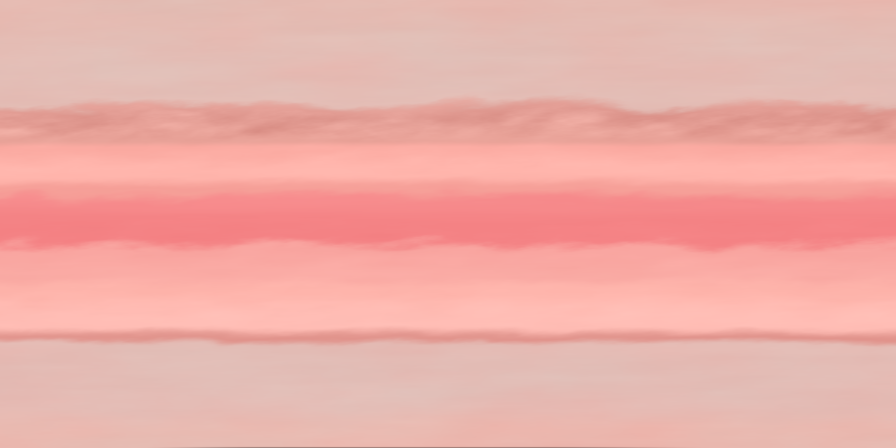
Reproduce this texture procedurally as a Shadertoy shader.

```glsl
// Soft horizontal cloud bands in pink, salmon and coral, like a gas giant's map.
// A chain of smooth steps stacks the band colours from top to bottom, while
// stretched, slanted fractal noise ruffles each border and adds faint streaks.

float hash(vec2 p) {
    p = fract(p * vec2(0.1031, 0.1137));
    p += dot(p, p.yx + 33.33);
    return fract((p.x + p.y) * p.x * 17.3);
}

float noise(vec2 p) {
    vec2 i = floor(p), f = fract(p);
    f = f * f * (3.0 - 2.0 * f);
    return mix(mix(hash(i), hash(i + vec2(1, 0)), f.x),
               mix(hash(i + vec2(0, 1)), hash(i + vec2(1, 1)), f.x), f.y);
}

// Fractal noise centred on zero
float fbm(vec2 p) {
    float sum = 0.0, amp = 0.5;
    for (int i = 0; i < 5; i++) {
        sum += amp * (noise(p) - 0.5);
        p = p * 2.03 + vec2(17.1, 9.2);
        amp *= 0.5;
    }
    return sum;
}

// Lays the next band below a border at the given depth
void band(inout vec3 col, float depth, float border, float soft, vec3 next) {
    col = mix(col, next, smoothstep(border - soft, border + soft, depth));
}

void mainImage(out vec4 fragColor, in vec2 fragCoord) {
    vec2 p = fragCoord / iResolution.y;
    float depth = 1.0 - p.y;

    // Wisps lean to the right as they rise
    vec2 slant = vec2(p.x - 1.3 * p.y, p.y);
    float wisp = fbm(slant * vec2(9.0, 34.0) + 40.0);
    float swell = fbm(vec2(p.x * 3.0 + 5.0, p.y * 5.0));
    float streak = fbm(vec2(p.x * 2.5, p.y * 45.0) + 80.0);
    float ruffle = 0.045 * wisp + 0.012 * swell;

    // Broad rise and dip of the upper cloud border
    float crest = 0.012 * exp(-pow((p.x - 0.88) / 0.12, 2.0))
                - 0.012 * exp(-pow((p.x - 1.2) / 0.16, 2.0));
    float top = depth + 1.2 * ruffle - crest;
    float mid = depth + 0.55 * ruffle;
    float low = depth + 0.45 * ruffle;

    // Pale northern haze and the dusky belt
    vec3 col = vec3(0.90, 0.725, 0.69);
    band(col, depth + 0.04 * swell, 0.08, 0.08, vec3(0.892, 0.74, 0.71));
    band(col, top, 0.236, 0.014, vec3(0.882, 0.605, 0.57));
    band(col, top, 0.283, 0.034, vec3(0.915, 0.64, 0.60));

    // Bright salmon zone, then the coral equator
    band(col, depth + 0.1 * ruffle, 0.322, 0.008, vec3(0.985, 0.67, 0.635));
    band(col, mid, 0.352, 0.026, vec3(1.0, 0.71, 0.675));
    band(col, mid, 0.405, 0.014, vec3(0.965, 0.63, 0.60));
    band(col, depth + ruffle, 0.437, 0.018, vec3(0.965, 0.54, 0.545));
    band(col, mid, 0.475, 0.022, vec3(0.958, 0.512, 0.52));

    // Southern salmon zone with a pale lower edge
    band(col, depth + ruffle, 0.547, 0.015, vec3(0.975, 0.645, 0.625));
    band(col, mid, 0.585, 0.03, vec3(0.98, 0.67, 0.645));
    band(col, mid, 0.63, 0.016, vec3(0.995, 0.705, 0.67));
    band(col, mid, 0.68, 0.032, vec3(1.0, 0.742, 0.71));

    // Thin dark rim, then the southern haze
    band(col, low, 0.742, 0.013, vec3(0.885, 0.585, 0.555));
    band(col, low, 0.763, 0.009, vec3(0.892, 0.735, 0.708));
    band(col, depth + 0.03 * swell, 0.935, 0.03, vec3(0.915, 0.72, 0.685));

    // Warm patches in the haze and fine streaks throughout
    float haze = 1.0 - smoothstep(0.18, 0.25, depth) + smoothstep(0.75, 0.79, depth);
    float patches = fbm(vec2(p.x * 3.5 - 0.8 * p.y, p.y * 13.0) + 21.0);
    col += haze * patches * vec3(0.035, -0.05, -0.05);
    float belt = smoothstep(0.22, 0.26, top) * (1.0 - smoothstep(0.29, 0.325, depth));
    col += belt * wisp * vec3(0.10, 0.14, 0.14);
    col += streak * vec3(0.012, 0.025, 0.024) + wisp * vec3(0.008, 0.02, 0.02);

    // Faint dark sliver along the bottom edge
    float sliver = smoothstep(0.996, 1.0, depth) * smoothstep(0.3, 0.6, p.x)
                 * (1.0 - smoothstep(1.2, 1.6, p.x));
    col *= 1.0 - 0.35 * sliver;

    fragColor = vec4(clamp(col, 0.0, 1.0), 1.0);
}
```
